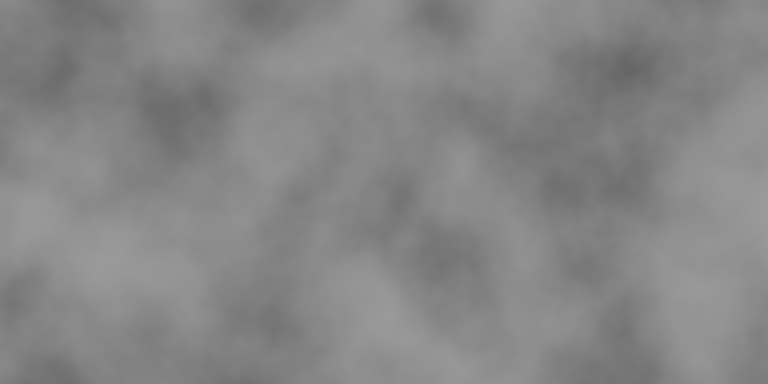
Reproduce this texture procedurally as a Shadertoy shader.

```glsl
const float BASE_GREY = 0.53;
const float CONTRAST = 0.19;
const float SHADOW_SKEW = 0.10;   // deepens dark cores, flattens highlights
const float CLOUD_SCALE = 2.1;    // largest clouds per canvas height
const float OCTAVE_GAIN = 0.47;
const float WARP = 0.10;
const int OCTAVES = 5;
const vec2 SEED = vec2(17.3, 5.8);
const mat2 OCTAVE_TURN = mat2(1.6, 1.2, -1.2, 1.6);

float hash(vec2 p) {
    return fract(sin(dot(p, vec2(127.1, 311.7))) * 43758.5453);
}

vec2 randomDirection(vec2 cell) {
    float angle = 6.28319 * hash(cell);
    return vec2(cos(angle), sin(angle));
}

// Signed gradient noise with quintic blending
float gradientNoise(vec2 p) {
    vec2 cell = floor(p);
    vec2 f = fract(p);
    vec2 blend = f * f * f * (f * (f * 6.0 - 15.0) + 10.0);
    vec2 e = vec2(1.0, 0.0);
    float a = dot(randomDirection(cell), f);
    float b = dot(randomDirection(cell + e.xy), f - e.xy);
    float c = dot(randomDirection(cell + e.yx), f - e.yx);
    float d = dot(randomDirection(cell + e.xx), f - e.xx);
    return mix(mix(a, b, blend.x), mix(c, d, blend.x), blend.y);
}

// Octaves are turned and shifted to hide the lattice
float cloudNoise(vec2 p) {
    float sum = 0.0;
    float amplitude = 1.0;
    for (int i = 0; i < OCTAVES; i++) {
        sum += amplitude * gradientNoise(p);
        p = OCTAVE_TURN * p + SEED.yx;
        amplitude *= OCTAVE_GAIN;
    }
    return sum;
}

void mainImage(out vec4 fragColor, in vec2 fragCoord) {
    vec2 p = fragCoord / iResolution.y * CLOUD_SCALE + SEED;

    // Gentle bending of the cloud outlines
    vec2 bend = vec2(gradientNoise(p + 31.4), gradientNoise(p + 72.9));
    float cloud = cloudNoise(p + WARP * bend);

    // Soft grey tones with a longer dark tail
    float grey = BASE_GREY + CONTRAST * cloud - SHADOW_SKEW * cloud * cloud;
    fragColor = vec4(vec3(clamp(grey, 0.0, 1.0)), 1.0);
}
```
